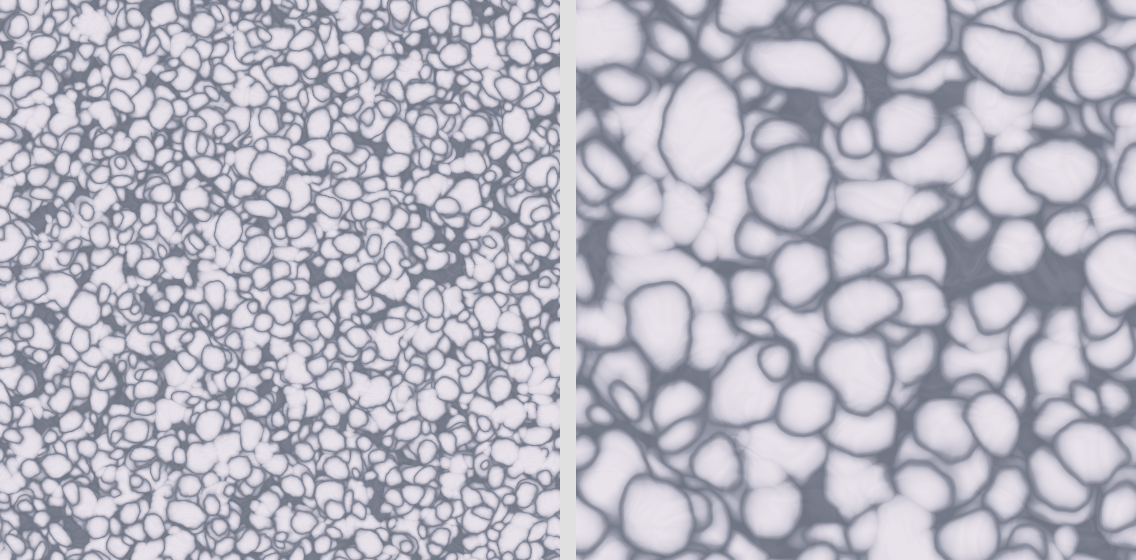
Left: the whole. Right: its middle third, enlarged.
Reproduce this texture procedurally as a Shadertoy shader.

```glsl
// Heap of soft, pale rounded pebbles with slate-grey creases between them.
// Rotated jittered grids of warped ellipses are painted in layers; each one
// shades the stones beneath it, and fine wispy noise gives a brushed finish.

#define LAYERS 8
#define SMALL_CELL 0.034    // finest grid spacing
#define LARGE_CELL 0.076    // coarsest grid spacing
#define PRESENCE 0.66       // share of cells holding a stone
#define MERGING 0.24        // share of stones fused with those below
#define RIM_FALLOFF 0.0045  // width of the dark rim
#define SHADE_WIDTH 0.010   // reach of the shade around a stone
#define SHADE_DEPTH 0.55
#define EDGE_SOFTNESS 0.0015
#define WARP 0.011          // irregularity of the outlines
#define WISPS 0.11          // strength of the brushed finish

const vec3 CREASE = vec3(0.440, 0.460, 0.515);
const vec3 FLANK  = vec3(0.695, 0.695, 0.757);
const vec3 CREST  = vec3(0.910, 0.888, 0.918);

vec3 hash3(vec3 p) {
    p = fract(p * vec3(0.1031, 0.1030, 0.0973));
    p += dot(p, p.yxz + 33.33);
    return fract((p.xxy + p.yxx) * p.zyx);
}

vec2 gradientAt(vec2 cell) {
    float angle = 6.2832 * hash3(vec3(cell, 71.0)).x;
    return vec2(cos(angle), sin(angle));
}

// Gradient noise, about -0.7 to 0.7
float noise(vec2 p) {
    vec2 i = floor(p), f = fract(p);
    vec2 u = f * f * f * (f * (f * 6.0 - 15.0) + 10.0);
    vec2 e = vec2(1.0, 0.0);
    float low = mix(dot(gradientAt(i), f),
                    dot(gradientAt(i + e.xy), f - e.xy), u.x);
    float high = mix(dot(gradientAt(i + e.yx), f - e.yx),
                     dot(gradientAt(i + e.xx), f - e.xx), u.x);
    return mix(low, high, u.y);
}

vec2 noise2(vec2 p) {
    return vec2(noise(p), noise(p + vec2(37.2, 91.7)));
}

mat2 rotation(float angle) {
    float c = cos(angle), s = sin(angle);
    return mat2(c, s, -s, c);
}

// Paints one grid of stones over the tone below
float paintLayer(float tone, vec2 p, float layer) {
    float size = mix(SMALL_CELL, LARGE_CELL, fract(layer * 0.618));
    p = rotation(layer * 2.4) * p + layer * 0.37;
    vec2 home = floor(p / size);
    for (int y = -1; y <= 1; y++)
    for (int x = -1; x <= 1; x++) {
        vec2 cell = home + vec2(x, y);
        vec3 place = hash3(vec3(cell, layer + 3.0));
        vec3 form = hash3(vec3(cell, layer + 43.0));
        if (place.z > PRESENCE) continue;

        // Signed distance to a tilted ellipse
        float radius = size * mix(0.22, 0.50, form.x);
        float stretch = mix(1.0, 1.28, form.y);
        vec2 center = (cell + mix(vec2(0.2), vec2(0.8), place.xy)) * size;
        vec2 q = rotation(form.z * 6.2832) * (p - center);
        q /= radius * vec2(stretch, 1.0 / stretch);
        float dist = (length(q) - 1.0) * radius;

        // Pale dome with a dark rim, shading whatever lies below
        float dome = 1.0 - exp(-max(-dist, 0.0) / RIM_FALLOFF);
        float stone = mix(0.12, 1.0, dome);
        float cover = smoothstep(EDGE_SOFTNESS, -EDGE_SOFTNESS, dist);
        float near = clamp(1.0 - max(dist, 0.0) / SHADE_WIDTH, 0.0, 1.0);
        float shaded = tone * (1.0 - SHADE_DEPTH * near * near);
        float stacked = mix(shaded, stone, cover);
        float fused = max(tone, stone * cover);
        float isFused = step(fract(form.z * 17.0 + place.x), MERGING);
        tone = mix(stacked, fused, isFused);
    }
    return tone;
}

void mainImage(out vec4 fragColor, in vec2 fragCoord) {
    vec2 p = fragCoord / iResolution.y;

    // Curling brush strokes
    vec2 curl = p * 65.0 + 3.5 * noise2(p * 24.0 + 5.0);
    curl += 0.9 * noise2(curl * 0.8);
    float wisp = noise(curl * vec2(1.0, 1.5)) + 0.6 * noise(curl * 2.4);

    // Stones on a dark bed, with uneven outlines
    vec2 warped = p + WARP * noise2(p * 22.0) + 0.0022 * noise2(p * 85.0);
    float tone = 0.14;
    for (int i = 0; i < LAYERS; i++)
        tone = paintLayer(tone, warped, float(i));

    tone = mix(tone, smoothstep(0.0, 1.0, tone), 0.5);
    tone = clamp(tone + WISPS * wisp * (1.0 - 0.4 * tone), 0.0, 1.0);

    vec3 color = mix(CREASE, FLANK, smoothstep(0.0, 1.0, tone) * 0.3
                 + 0.7 * min(tone / 0.55, 1.0));
    color = mix(color, CREST, clamp((tone - 0.45) / 0.55, 0.0, 1.0));
    fragColor = vec4(color, 1.0);
}
```
